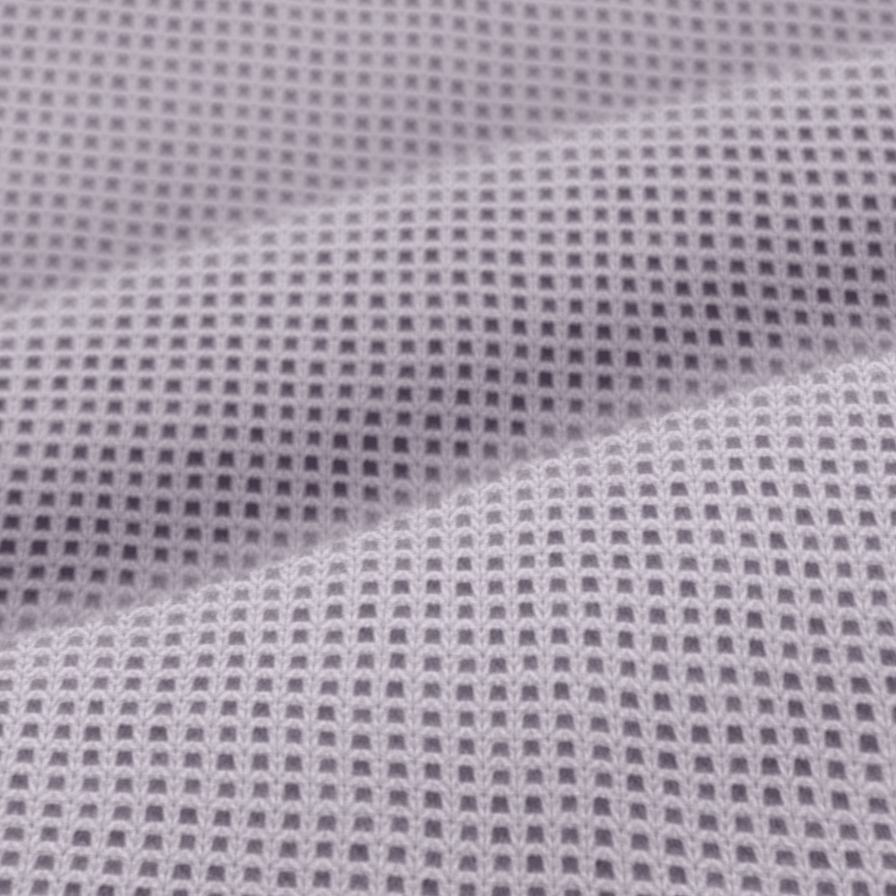
Give the GLSL for this texture, as a WebGL 1 fragment shader.

```glsl
precision highp float;
// Lilac waffle-knit cloth lying in three diagonal folds, softly out of focus at the back.

uniform vec2 u_resolution;

const vec3 SHADOW_COLOR = vec3(0.27, 0.22, 0.29);
const vec3 YARN_COLOR = vec3(0.82, 0.79, 0.83);

// Cells per canvas width and height on each fold.
const vec2 FRONT_CELLS = vec2(25.0, 30.0);
const vec2 MIDDLE_CELLS = vec2(26.0, 34.0);
const vec2 BACK_CELLS = vec2(29.0, 43.0);
const float PERSPECTIVE = 9.0;      // extra columns from bottom to top
const float ROW_SLOPE = 0.08;       // drop of the rows to the right
const float CREST_SQUEEZE = 2.2;    // rows packed together at a crest
const float CREST_WIDTH = 0.12;

const vec2 HOLE_SIZE = vec2(0.25, 0.28);
const float HOLE_ROUND = 0.14;
const float HOLE_JITTER = 0.09;
const float HOLE_DARKNESS = 0.68;
const float STITCHES_PER_ROW = 2.0;
const float STITCH_SLANT = 2.6;
const float FUZZ = 0.16;

vec2 hash2(vec2 p) {
  p = vec2(dot(p, vec2(127.1, 311.7)), dot(p, vec2(269.5, 183.3)));
  return fract(sin(p) * 43758.5) * 2.0 - 1.0;
}

float gradientNoise(vec2 p) {
  vec2 i = floor(p), f = fract(p);
  vec2 w = f * f * f * (f * (f * 6.0 - 15.0) + 10.0);
  float a = dot(hash2(i), f);
  float b = dot(hash2(i + vec2(1.0, 0.0)), f - vec2(1.0, 0.0));
  float c = dot(hash2(i + vec2(0.0, 1.0)), f - vec2(0.0, 1.0));
  float d = dot(hash2(i + 1.0), f - 1.0);
  return mix(mix(a, b, w.x), mix(c, d, w.x), w.y);
}

float roundBox(vec2 p, vec2 halfSize, float radius) {
  vec2 q = abs(p) - halfSize + radius;
  return length(max(q, 0.0)) + min(max(q.x, q.y), 0.0) - radius;
}

// Heights of the two fold crests.
float backCrest(float x) { return 0.655 + 0.3 * x + 0.015 * sin(3.1416 * x); }
float frontCrest(float x) { return 0.284 + 0.326 * x - 0.012 * sin(6.2832 * x); }

// Canvas position to knit cells; rows crowd together near the crest.
vec2 clothCells(vec2 uv, vec2 cells, float belowCrest) {
  float column = (uv.x - 0.5) * (cells.x + PERSPECTIVE * uv.y);
  float row = (uv.y + ROW_SLOPE * uv.x) * cells.y;
  row += CREST_SQUEEZE * exp(-max(belowCrest, 0.0) / CREST_WIDTH);
  vec2 wobble = vec2(gradientNoise(uv * 7.0), gradientNoise(uv * 7.0 + 31.0));
  return vec2(column, row) + 0.25 * wobble;
}

// Relief of the waffle knit, as a tone offset around the rib brightness.
float waffle(vec2 cell, float blur, float detail, float contrast) {
  vec2 p = fract(cell) - 0.5;
  vec2 jitter = hash2(floor(cell));
  float soft = max(blur, 45.0 / u_resolution.y);

  // Arched hole, darkest under its upper lip.
  vec2 h = p + HOLE_JITTER * 0.5 * jitter;
  h.x /= 1.0 - 0.65 * h.y;
  float edge = roundBox(h, HOLE_SIZE + 0.02 * jitter.yx, HOLE_ROUND);
  float hole = 1.0 - smoothstep(-soft, soft, edge);
  float depth = mix(0.62, 1.0, smoothstep(-0.28, 0.15, h.y)) + 0.1 * jitter.x;

  // Thin seam across the ribs and V-shaped stitches along them.
  float rib = 0.5 - abs(p.x);
  float seam = 1.0 - smoothstep(0.02, 0.05 + soft, abs(p.y - 0.3));
  float stitch = sin(6.2832 * (STITCHES_PER_ROW * cell.y - STITCH_SLANT * rib));
  float groove = 1.0 - smoothstep(0.0, 0.09, rib);
  float yarn = detail * (0.075 * stitch - 0.1 * groove);

  // Lint and twisted strands.
  float fuzz = gradientNoise(cell * vec2(7.0, 4.0)) + 0.6 * gradientNoise(cell * 9.0 + 17.0);
  return yarn * (1.0 - 0.5 * hole) + FUZZ * detail * fuzz
       - contrast * (HOLE_DARKNESS * hole * depth + 0.13 * seam * (1.0 - hole));
}

void main() {
  vec2 uv = gl_FragCoord.xy / u_resolution;
  float belowBack = backCrest(uv.x) - uv.y;
  float belowFront = frontCrest(uv.x) - uv.y;

  // Back fold: pale and blurred.
  vec2 cell = clothCells(uv, BACK_CELLS, 1.0);
  float backTone = 0.86 - 0.08 * smoothstep(-0.2, 0.0, belowBack)
                 + waffle(cell, 0.23, 0.15, 0.62);

  // Middle fold: bright crest sinking into a shaded valley.
  cell = clothCells(uv, MIDDLE_CELLS, belowBack);
  float valley = (belowFront + 0.09) / 0.08;
  float contrast = mix(0.5, 1.0, smoothstep(0.0, 0.09, belowBack))
                 * mix(0.4, 1.0, smoothstep(0.0, 0.06, -belowFront));
  float focus = smoothstep(0.0, 0.3, belowBack);
  float middleTone = mix(0.94, 0.78, focus) - 0.14 * exp(-valley * valley)
                   + waffle(cell, mix(0.2, 0.13, focus), mix(0.3, 0.65, focus), contrast);

  // Front fold: sharpest, with clear stitches.
  cell = clothCells(uv, FRONT_CELLS, belowFront);
  contrast = mix(0.5, 0.92, smoothstep(0.0, 0.1, belowFront));
  float frontTone = 0.97 - 0.12 * smoothstep(0.0, 0.45, belowFront)
                  + waffle(cell, 0.09, 1.0, contrast);

  // Overlap the folds, then shade the yarn.
  float tone = mix(backTone, middleTone, smoothstep(-0.016, 0.016, belowBack));
  tone = mix(tone, frontTone, smoothstep(-0.008, 0.008, belowFront));
  tone += 0.06 * gradientNoise(uv * 4.0 + 5.0);
  gl_FragColor = vec4(mix(SHADOW_COLOR, YARN_COLOR, clamp(tone, 0.0, 1.05)), 1.0);
}
```
